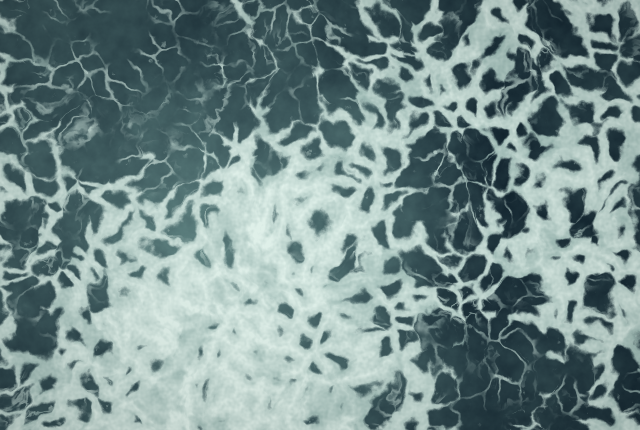
This texture is drawn by a Shadertoy shader. Its source:

```glsl
// Sea foam seen from above: pale froth torn into rounded holes of dark teal water.

vec2 hash2(vec2 p) {
    p = vec2(dot(p, vec2(127.1, 311.7)), dot(p, vec2(269.5, 183.3)));
    return fract(sin(p) * 43758.5);
}

float gradientNoise(vec2 p) {
    vec2 i = floor(p), f = fract(p);
    vec2 u = f * f * f * (f * (f * 6.0 - 15.0) + 10.0);
    vec2 o = vec2(0.0, 1.0);
    float a = dot(hash2(i) * 2.0 - 1.0, f);
    float b = dot(hash2(i + o.yx) * 2.0 - 1.0, f - o.yx);
    float c = dot(hash2(i + o.xy) * 2.0 - 1.0, f - o.xy);
    float d = dot(hash2(i + o.yy) * 2.0 - 1.0, f - o.yy);
    return mix(mix(a, b, u.x), mix(c, d, u.x), u.y);
}

float fbm(vec2 p) {
    float sum = 0.0, amp = 0.65;
    for (int i = 0; i < 5; i++) {
        sum += amp * gradientNoise(p);
        p = mat2(1.6, 1.2, -1.2, 1.6) * p + 7.3;
        amp *= 0.52;
    }
    return sum;
}

float smoothMin(float a, float b, float k) {
    float h = max(k - abs(a - b), 0.0) / k;
    return min(a, b) - h * h * k * 0.25;
}

// Distance to the nearest cell border, with rounded corners
float cellBorder(vec2 p) {
    vec2 cell = floor(p), f = fract(p), nearCell = vec2(0.0), nearest = vec2(8.0);
    for (int y = -1; y <= 1; y++)
    for (int x = -1; x <= 1; x++) {
        vec2 g = vec2(x, y);
        vec2 r = g + hash2(cell + g) - f;
        if (dot(r, r) < dot(nearest, nearest)) { nearest = r; nearCell = g; }
    }
    float border = 1.0;
    for (int y = -2; y <= 2; y++)
    for (int x = -2; x <= 2; x++) {
        vec2 g = nearCell + vec2(x, y);
        vec2 r = g + hash2(cell + g) - f;
        vec2 between = r - nearest;
        if (dot(between, between) > 0.0001)
            border = smoothMin(border, dot(0.5 * (nearest + r), normalize(between)), 0.12);
    }
    return max(border, 0.0);
}

float blob(vec2 p, vec2 center, float radius) {
    vec2 d = (p - center) / radius;
    return exp(-dot(d, d));
}

// How thickly the froth lies: low is open water, high is solid foam
float foamCover(vec2 p) {
    float cover = 0.50 + 0.75 * fbm(p * 2.1 + 3.7);
    cover += 0.50 * blob(p, vec2(0.55, 0.25), 0.33) + 0.30 * blob(p, vec2(1.25, 0.36), 0.20);
    cover += 0.30 * blob(p, vec2(1.08, 0.82), 0.18);
    cover -= 0.45 * blob(p, vec2(0.22, 0.86), 0.30) + 0.35 * blob(p, vec2(0.70, 0.86), 0.17);
    cover -= 0.55 * blob(p, vec2(1.02, 0.54), 0.17) + 0.65 * blob(p, vec2(1.15, 0.12), 0.17);
    return clamp(cover, -0.1, 1.2);
}

void mainImage(out vec4 fragColor, in vec2 fragCoord) {
    vec2 p = fragCoord / iResolution.y;
    float aspect = iResolution.x / iResolution.y;

    // Swirled and ragged coordinates
    vec2 swirl = vec2(fbm(p * 3.5), fbm(p * 3.5 + 19.0));
    vec2 ragged = vec2(fbm(p * 17.0 + 5.0), fbm(p * 17.0 + 41.0));
    vec2 q = p + 0.13 * swirl + 0.022 * ragged;

    // Water holes of two sizes, positive inside the water
    float cover = foamCover(p + 0.06 * swirl);
    float patchy = fbm(p * 6.0 + 11.0);
    float largeBorder = cellBorder(q * vec2(6.8, 5.6)) / 6.2;
    float smallBorder = cellBorder(q * 16.0 + 8.0) / 16.0;
    float largeHole = largeBorder - mix(0.0, 0.080, cover) - 0.03 * patchy;
    float smallHole = smallBorder - mix(-0.004, 0.031, cover) + 0.022 * patchy;
    float hole = max(largeHole, smallHole) + 0.008 * fbm(p * 32.0);
    float foam = 1.0 - smoothstep(-0.005, 0.005, hole);

    // Broken lace of thin threads and loose wisps on the open water
    float broken = smoothstep(-0.15, 0.25, fbm(p * 9.0 + 27.0));
    float lace = (1.0 - smoothstep(0.0005, 0.0055, smallBorder)) * broken;
    float strand = 1.0 - smoothstep(0.0, 0.055, abs(fbm(q * 8.0 + 33.0)));
    strand *= smoothstep(-0.05, 0.3, fbm(p * 5.0 + 61.0));
    float fleck = smoothstep(0.22, 0.42, fbm(p * 38.0 + 13.0)) * broken;
    float film = clamp(0.75 * lace + 0.65 * strand + 0.5 * fleck, 0.0, 0.9);

    // Water, greener where it wells up and nearly black toward the right
    float upwelling = blob(p, vec2(0.50, 0.42), 0.42);
    float depth = 0.40 + 0.55 * fbm(p * 3.0 + 51.0) + 0.22 * fbm(p * 30.0);
    depth += 0.50 * upwelling - 0.20 * smoothstep(0.55, 0.8, p.x / aspect);
    vec3 water = mix(vec3(0.07, 0.14, 0.18), vec3(0.33, 0.46, 0.46), clamp(depth, 0.0, 1.2));

    // Froth with drifting folds and fine bubbles
    float folds = fbm(q * vec2(9.0, 7.0) + 71.0);
    float crease = 1.0 - smoothstep(0.0, 0.16, abs(folds));
    float bubbles = gradientNoise(p * 115.0) + 0.6 * gradientNoise(p * 60.0);
    float thickness = 0.52 + 0.55 * folds + 0.18 * crease + 0.22 * bubbles;
    thickness += 0.35 * smoothstep(0.0, 0.035, -hole) + 0.10 * upwelling;
    vec3 froth = mix(vec3(0.50, 0.63, 0.61), vec3(0.82, 0.89, 0.865), clamp(thickness, 0.0, 1.1));

    vec3 color = mix(water, froth, max(foam, film));

    // Darker corners
    vec2 fromCenter = fragCoord / iResolution.xy - 0.5;
    color *= 1.03 - 0.28 * dot(fromCenter, fromCenter);
    fragColor = vec4(clamp(color, 0.0, 1.0), 1.0);
}
```
